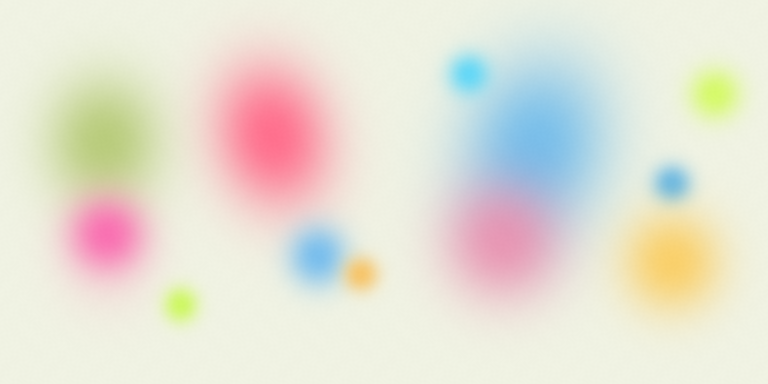
Write a Shadertoy shader that draws this background.

```glsl
const vec3 PAPER = vec3(0.94, 0.95, 0.89);
const float FALLOFF = 1.12;      // above 1.0 flattens the core of each glow
const float GRAIN = 0.004;
const float GRAIN_SCALE = 256.0;
const int GLOW_COUNT = 13;

// Centre from the middle of the canvas, in canvas heights; z = opacity
const vec3 PLACE[GLOW_COUNT] = vec3[](
    vec3(-0.729, 0.130, 0.93), vec3(-0.721, -0.165, 0.30),
    vec3(-0.721, -0.110, 0.94), vec3(-0.290, 0.146, 0.98),
    vec3(-0.529, -0.294, 0.92), vec3(-0.172, -0.167, 0.95),
    vec3(-0.060, -0.214, 0.90), vec3(0.393, 0.115, 0.96),
    vec3(0.310, -0.125, 0.80), vec3(0.221, 0.307, 0.92),
    vec3(0.862, 0.255, 0.92), vec3(0.750, 0.021, 0.92),
    vec3(0.750, -0.182, 0.95));

// Radii across and along, in canvas heights; z = tilt in radians
const vec3 SHAPE[GLOW_COUNT] = vec3[](
    vec3(0.148, 0.168, 0.0), vec3(0.130, 0.145, 0.0),
    vec3(0.097, 0.097, 0.0), vec3(0.148, 0.188, 0.25),
    vec3(0.045, 0.047, 0.0), vec3(0.076, 0.080, 0.0),
    vec3(0.046, 0.046, 0.0), vec3(0.185, 0.235, -0.25),
    vec3(0.152, 0.155, 0.0), vec3(0.053, 0.053, 0.0),
    vec3(0.066, 0.066, 0.0), vec3(0.050, 0.050, 0.0),
    vec3(0.128, 0.130, 0.0));

const vec3 TINT[GLOW_COUNT] = vec3[](
    vec3(0.71, 0.79, 0.46), vec3(0.96, 0.70, 0.76),
    vec3(0.98, 0.42, 0.69), vec3(1.00, 0.43, 0.55),
    vec3(0.80, 0.97, 0.36), vec3(0.46, 0.74, 0.93),
    vec3(0.97, 0.76, 0.38), vec3(0.45, 0.74, 0.92),
    vec3(0.93, 0.52, 0.66), vec3(0.36, 0.84, 0.97),
    vec3(0.83, 0.98, 0.38), vec3(0.38, 0.71, 0.90),
    vec3(0.98, 0.81, 0.40));

// Soft coverage of a tilted ellipse
float glow(vec2 offset, vec3 shape) {
    float c = cos(shape.z), s = sin(shape.z);
    vec2 local = vec2(c * offset.x + s * offset.y,
                      c * offset.y - s * offset.x) / shape.xy;
    return exp(-pow(dot(local, local), FALLOFF));
}

// Fine texture from crossed sines
float grain(vec2 p) {
    p *= GRAIN_SCALE;
    return sin(p.x + 2.0 * sin(p.y * 0.7)) * sin(p.y + 2.0 * sin(p.x * 0.6));
}

void mainImage(out vec4 fragColor, in vec2 fragCoord) {
    vec2 p = (fragCoord - 0.5 * iResolution.xy) / iResolution.y;
    vec3 color = PAPER;

    // Layer the glows from back to front
    for (int i = 0; i < GLOW_COUNT; i++) {
        float cover = PLACE[i].z * glow(p - PLACE[i].xy, SHAPE[i]);
        color = mix(color, TINT[i], cover);
    }

    fragColor = vec4(color + GRAIN * grain(p), 1.0);
}
```
